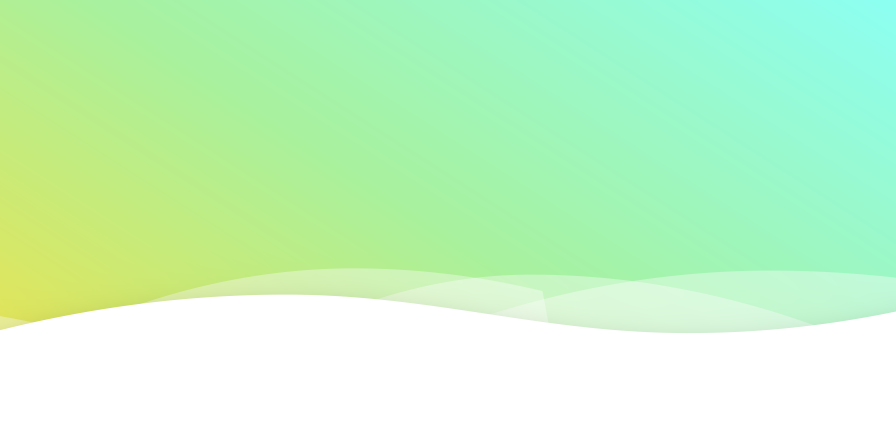
This background is drawn by a Shadertoy shader. Its source:

```glsl
// Draws a yellow-green-cyan gradient above translucent hills and a white wave.

// Soft coverage below a signed height, one pixel wide.
float cover(float d) {
    return clamp(0.5 + d * iResolution.y, 0.0, 1.0);
}

// Height above p of a parabolic hill with separate left and right bends.
float hill(vec2 p, vec2 peak, float leftBend, float rightBend) {
    float dx = p.x - peak.x;
    return peak.y - (dx < 0.0 ? leftBend : rightBend) * dx * dx - p.y;
}

// Top of the white wave: rising arc, falling cosine, rising arc.
float waveHeight(float x) {
    const float crestX = 0.638, troughX = 1.536;
    const float crestY = 0.3424, troughY = 0.2565;
    if (x < crestX) return crestY - 0.195 * (x - crestX) * (x - crestX);
    if (x > troughX) return troughY + 0.224 * (x - troughX) * (x - troughX);
    float phase = 3.14159 * (x - crestX) / (troughX - crestX);
    return mix(troughY, crestY, 0.5 + 0.5 * cos(phase));
}

// Diagonal three-colour backdrop.
vec3 backdrop(vec2 p) {
    float t = dot(p, vec2(0.54, 0.84));
    vec3 yellow = vec3(0.88, 0.90, 0.36);
    vec3 green = vec3(0.66, 0.945, 0.62);
    vec3 cyan = vec3(0.55, 1.0, 0.95);
    vec3 low = mix(yellow, green, clamp((t - 0.25) / 0.70, 0.0, 1.0));
    return mix(low, cyan, clamp((t - 0.95) / 0.97, 0.0, 1.0));
}

void mainImage(out vec4 fragColor, in vec2 fragCoord) {
    // Height is 1; x is scaled so that the width is always 2.
    vec2 p = fragCoord / iResolution.xy * vec2(2.0, 1.0);
    vec3 color = backdrop(p);
    const vec3 white = vec3(1.0);
    const float veil = 0.37;

    // Translucent hills; the second is cut by a steep right edge.
    float farLeft = hill(p, vec2(-0.3, 0.32), 0.285, 0.285);
    float left = hill(p, vec2(0.789, 0.401), 0.352, 0.285);
    left = min(left, 1.211 + (0.35 - p.y) * 0.186 - p.x);
    float middle = hill(p, vec2(1.185, 0.387), 0.466, 0.283);
    float right = hill(p, vec2(1.719, 0.396), 0.25, 0.20);
    color = mix(color, white, veil * cover(farLeft));
    color = mix(color, white, veil * cover(left));
    color = mix(color, white, veil * cover(middle));
    color = mix(color, white, veil * cover(right));

    // Faint shade above the wave, then the wave itself.
    float below = waveHeight(p.x) - p.y;
    color *= 1.0 - 0.05 * exp(min(below, 0.0) * 45.0);
    color = mix(color, white, cover(below));
    fragColor = vec4(color, 1.0);
}
```
